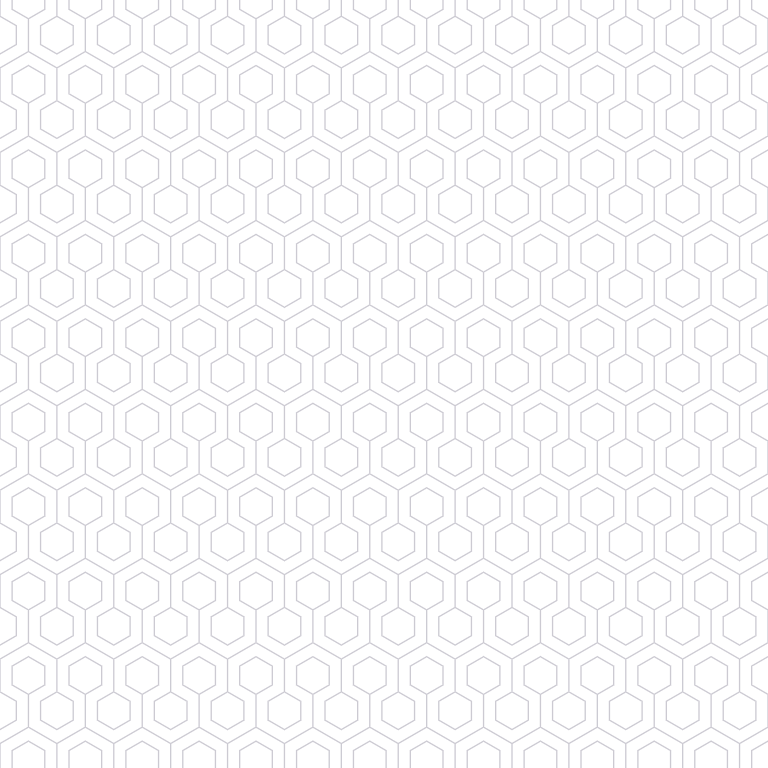
A three.js fragment shader for this pattern:

```glsl
// Thin grey hexagon trellis: zigzag bands joined by stems to small hexagons.
varying vec2 vUv;

// Lengths below are in column widths, except COLUMNS.
const float COLUMNS = 13.5;         // repeats across the canvas
const float ROW_PITCH = 1.4845;     // height of one repeat
const float ROW_OFFSET = 0.574;     // middle of the lowest zigzag
const float HEX_APOTHEM = 0.287;
const float LINE_WIDTH = 0.0232;
const vec3 PAPER = vec3(1.0);
const vec3 LINE = vec3(0.80, 0.793, 0.825);

const float COS30 = 0.866025;
const float ZIG_HEIGHT = 0.25 / (2.0 * COS30);  // zigzag amplitude at 30 degrees
const float HEX_HEIGHT = 3.0 * ZIG_HEIGHT;      // hexagon centre above the zigzag middle
const float STEM_TOP = ROW_PITCH - HEX_HEIGHT - HEX_APOTHEM / COS30;

// Signed distance to the edges of a hexagon with a corner on top.
float hexagon(vec2 p, float apothem) {
  p = abs(p);
  return max(p.x, 0.5 * p.x + COS30 * p.y) - apothem;
}

// Distance to the lines of one band; x is 0 in a valley, 0.5 on a peak.
float band(vec2 p) {
  float zigzag = (p.y - ZIG_HEIGHT * (4.0 * p.x - 1.0)) * COS30;
  // The half below the zigzag is the upper half turned around.
  if (zigzag < 0.0) p = vec2(0.5 - p.x, -p.y);
  float stem = length(vec2(p.x - 0.5, p.y - clamp(p.y, ZIG_HEIGHT, STEM_TOP)));
  float hex = abs(hexagon(p - vec2(0.0, HEX_HEIGHT), HEX_APOTHEM));
  return min(abs(zigzag), min(stem, hex));
}

// Share of a pixel that a line at this distance covers.
float coverage(float dist, float pixel) {
  vec2 edges = (vec2(0.5, -0.5) * LINE_WIDTH + dist) / pixel + 0.5;
  edges = clamp(edges, 0.0, 1.0);
  return edges.x - edges.y;
}

void main() {
  vec2 p = vUv * COLUMNS;
  float pixel = max(fwidth(p.x), 1e-5);

  // Mirror each column, and centre each row on its zigzag.
  float x = abs(fract(p.x + 0.5) - 0.5);
  float y = mod(p.y - ROW_OFFSET + 0.5 * ROW_PITCH, ROW_PITCH) - 0.5 * ROW_PITCH;

  // Hexagon tips reach into the neighbouring rows.
  float dist = 1.0;
  for (int row = -1; row <= 1; row++) {
    dist = min(dist, band(vec2(x, y + float(row) * ROW_PITCH)));
  }

  gl_FragColor = vec4(mix(PAPER, LINE, coverage(dist, pixel)), 1.0);
}
```
